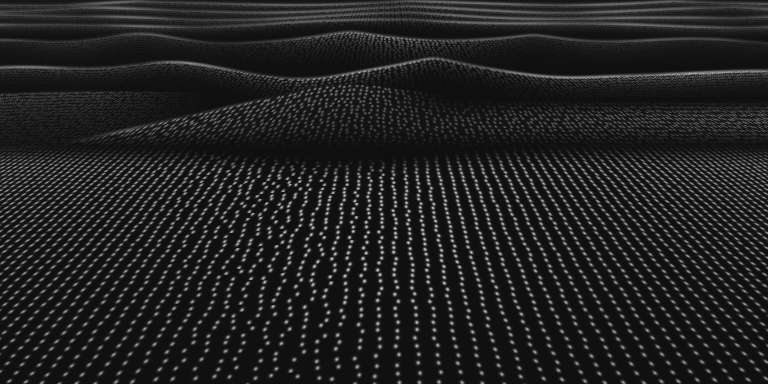
A WebGL 1 fragment shader for this background:

```glsl
precision highp float;
uniform vec2 u_resolution;

const float BACKDROP = 0.058;
const float HORIZON = 1.2;
const float CENTER_X = 1.01;

float hash(vec2 p) {
  return fract(sin(dot(p, vec2(127.1, 311.7))) * 43758.5453);
}

float noise(float x) {
  float i = floor(x);
  float f = fract(x);
  return mix(hash(vec2(i, 3.0)), hash(vec2(i + 1.0, 3.0)), f * f * (3.0 - 2.0 * f));
}

float bump(float x, float center, float width) {
  float d = (x - center) / width;
  return exp(-d * d);
}

// Pointed rise with a slightly rounded tip
float peak(float x, float center, float width) {
  float d = (x - center) / width;
  return exp(0.2 - sqrt(d * d + 0.04));
}

// Soft dots on columns that converge towards the horizon
float gridDots(vec2 p, float row, float rowHeight, float pitch, float radius, float jitter) {
  float depth = HORIZON - p.y;
  float q = (p.x - CENTER_X) / depth;
  float column = (q + 0.12 * q * q * q) / pitch;
  vec2 size = vec2(pitch * depth / (1.0 + 0.36 * q * q), rowHeight);
  vec2 cell = vec2(column, row);
  vec2 id = floor(cell);
  vec2 shift = (vec2(hash(id), hash(id + 17.3)) - 0.5) * jitter;
  vec2 d = (fract(cell) - 0.5 - shift) * size;
  return exp(-dot(d, d) / (radius * radius));
}

// Dotted slope hanging below a crest, with a thin bright rim
float slope(vec2 p, float crest, float fall, float rowHeight, float body, float rim) {
  float d = crest - p.y;
  float inside = smoothstep(-0.002, 0.004, d);
  float dots = gridDots(p, d / rowHeight, rowHeight, 0.036, 0.0034, 0.55);
  float edge = exp(-d * d / 0.000014) * (0.2 + 0.8 * noise(p.x * 7.0 + crest * 9.0));
  return inside * body * exp(-max(d, 0.0) / fall) * (dots + 0.06) + edge * rim;
}

// A nearer slope covers the light behind it
float cover(float light, vec2 p, float crest, float slopeLight) {
  return light * smoothstep(-0.003, 0.003, p.y - crest) + slopeLight;
}

float crestUpper(float x) {
  return 0.88 + 0.016 * bump(x, 0.0, 0.2) + 0.03 * bump(x, 0.36, 0.14)
    + 0.036 * peak(x, 0.91, 0.17) + 0.026 * peak(x, 1.39, 0.14) + 0.018 * bump(x, 1.82, 0.2);
}

float crestMiddle(float x) {
  return 0.802 + 0.024 * bump(x, 0.05, 0.25) + 0.034 * bump(x, 0.45, 0.17)
    + 0.046 * peak(x, 1.13, 0.16) - 0.014 * bump(x, 0.8, 0.13)
    - 0.01 * bump(x, 1.45, 0.15) + 0.014 * bump(x, 2.0, 0.25);
}

float crestNear(float x) {
  return 0.6 + 0.145 * smoothstep(-0.1, 0.85, x) + 0.035 * bump(x, 0.92, 0.2);
}

float farWaves(vec2 p) {
  float light = 0.03 * smoothstep(0.9, 1.0, p.y);
  for (int i = 0; i < 4; i++) {
    float k = 3.0 - float(i);
    float wave = 1.0 - 2.0 * abs(sin(p.x * (2.1 + 0.8 * k) + 2.3 * k + 0.9));
    wave += 0.4 * sin(p.x * 9.0 - k);
    float crest = 0.942 + 0.017 * k + (0.009 - 0.0015 * k) * wave;
    light = cover(light, p, crest, slope(p, crest, 0.011, 0.005, 0.24, 0.32));
  }
  return light;
}

float foreground(vec2 p) {
  float y = p.y + 0.01 * sin(p.x * 4.0 + 0.6) + 0.006 * sin(p.x * 9.0 + p.y * 7.0);
  float rowHeight = 0.025 * exp(-1.75 * y);
  float row = 22.86 * exp(1.75 * y);
  float jitter = 0.14 + 0.4 * bump(p.x, 0.72, 0.25);
  float radius = 0.004 + 0.001 * (1.0 - smoothstep(0.0, 0.6, p.y));
  float top = 0.612 - 0.035 * bump(p.x, 0.9, 0.35);
  float fade = 1.0 - smoothstep(top - 0.05, top + 0.015, p.y);
  float glow = 0.54 + 0.22 * bump(p.x, 1.0, 0.5) * bump(p.y, 0.35, 0.3);
  return fade * (glow * gridDots(p, row, rowHeight, 0.046, radius, jitter) + 0.006);
}

void main() {
  vec2 p = gl_FragCoord.xy / u_resolution.y;
  float light = farWaves(p);

  // Distant ridges, painted back to front
  float crest = crestUpper(p.x);
  float body = 0.1 + 0.4 * bump(p.x, 1.0, 0.2) + 0.1 * noise(p.x * 5.0);
  light = cover(light, p, crest, slope(p, crest, 0.026, 0.006, body, 0.26));
  crest = crestMiddle(p.x);
  body = 0.26 + 0.3 * bump(p.x, 0.85, 0.25) + 0.25 * bump(p.x, 1.75, 0.3);
  light = cover(light, p, crest, slope(p, crest, 0.02, 0.007, body, 0.45));

  // Faint left hollow
  float hollow = 0.757 + 0.006 * sin(p.x * 5.0);
  light += slope(p, hollow, 0.11, 0.008, 0.22, 0.03) * (1.0 - smoothstep(0.2, 0.6, p.x));

  // Broad near swell, soft along its right shoulder
  crest = crestNear(p.x);
  float rim = 0.38 * bump(p.x, 0.42, 0.22);
  float softness = smoothstep(0.95, 1.2, p.x);
  float shoulder = mix(1.0, smoothstep(0.0, 0.06, crest - p.y), softness);
  float saddle = 1.0 - 0.6 * bump(p.x, 1.18, 0.15) * smoothstep(0.66, 0.73, p.y);
  float swell = slope(p, crest, 0.17, 0.01, 0.46, rim) * shoulder * saddle;
  light = cover(light, p, crest, swell * smoothstep(0.605, 0.675, p.y));

  light += foreground(p);
  gl_FragColor = vec4(vec3(BACKDROP + light), 1.0);
}
```
